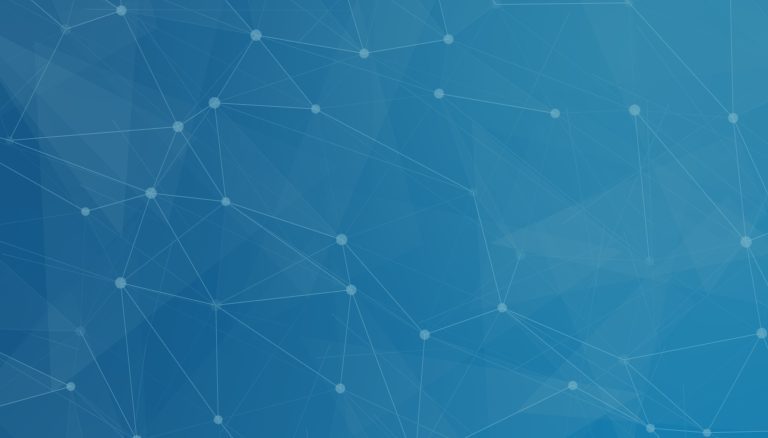
A Shadertoy shader for this background:

```glsl
vec2 hash2(vec2 p) {
    vec3 q = fract(p.xyx * vec3(0.1031, 0.1030, 0.0973));
    q += dot(q, q.yzx + 33.33);
    return fract((q.xx + q.yz) * q.zy);
}

float cross2(vec2 a, vec2 b) {
    return a.x * b.y - a.y * b.x;
}

// Signed distance to the line through a and b
float edgeDistance(vec2 p, vec2 a, vec2 b) {
    return cross2(b - a, p - a) / length(b - a);
}

float triangleMask(vec2 p, vec2 a, vec2 b, vec2 c, float px) {
    float winding = sign(cross2(b - a, c - a));
    float inside = min(winding * edgeDistance(p, a, b),
                   min(winding * edgeDistance(p, b, c), winding * edgeDistance(p, c, a)));
    return clamp(0.5 + inside / px, 0.0, 1.0);
}

float along(vec2 p, vec2 a, vec2 b) {
    return clamp(dot(p - a, b - a) / dot(b - a, b - a), 0.0, 1.0);
}

float segmentMask(vec2 p, vec2 a, vec2 b, float px) {
    float d = length(p - mix(a, b, along(p, a, b)));
    return clamp(0.5 + (0.0012 - d) / px, 0.0, 1.0);
}

// Jittered grid point of the network
vec2 nodePosition(vec2 cell) {
    return (cell + 0.05 + 0.9 * hash2(cell + 17.0)) * vec2(0.22, 0.24) - vec2(0.0, 0.1);
}

vec3 backdrop(vec2 uv) {
    vec3 col = mix(vec3(0.085, 0.345, 0.53), vec3(0.085, 0.495, 0.685),
                   smoothstep(-0.05, 1.0, uv.x + 0.08 * (0.5 - uv.y)));
    float glow = smoothstep(0.85, 0.0, length((uv - vec2(0.9, 0.9)) * vec2(1.1, 0.9)));
    return mix(col, vec3(0.26, 0.57, 0.68), 0.6 * glow);
}

void mainImage(out vec4 fragColor, in vec2 fragCoord) {
    vec2 p = fragCoord / iResolution.y;
    float px = 1.0 / iResolution.y;
    float aspect = iResolution.x / iResolution.y;
    vec3 col = backdrop(fragCoord / iResolution.xy);

    // Large translucent facets, each fading towards one corner
    for (int i = 0; i < 26; i++) {
        vec2 id = vec2(float(i), 5.0);
        vec2 pick = hash2(id + 40.0);
        vec2 center = hash2(id) * vec2(aspect, 1.0);
        float turn = 6.283 * pick.x;
        vec2 size = 0.15 + 0.4 * hash2(id + 80.0);
        vec2 a = center + size.x * vec2(cos(turn), sin(turn));
        vec2 b = center + size.y * vec2(cos(turn + 2.0), sin(turn + 2.0));
        vec2 c = center + 0.5 * vec2(cos(turn + 3.9), sin(turn + 3.9));
        float fade = mix(0.25, 1.0, along(p, a, c));
        vec3 tint = pick.y < 0.3 ? vec3(0.04, 0.38, 0.62) : vec3(0.42, 0.64, 0.72);
        col = mix(col, tint, (0.05 + 0.1 * pick.y) * fade * triangleMask(p, a, b, c, px));
    }

    // Faint long threads
    float thread = 0.0;
    for (int i = 0; i < 34; i++) {
        vec2 id = vec2(float(i), 131.0);
        vec2 a = hash2(id) * vec2(aspect, 1.0);
        vec2 reach = hash2(id + 60.0) - vec2(0.3, 0.6);
        float fade = 1.0 - 0.7 * along(p, a, a + reach);
        thread = max(thread, 0.13 * fade * segmentMask(p, a, a + reach, px));
    }

    // Network of nodes, links and filled cells
    float link = 0.0, dots = 0.0, fill = 0.0;
    for (int i = 0; i < 60; i++) {
        vec2 cell = vec2(float(i % 10 - 1), float(i / 10));
        vec2 a = nodePosition(cell);
        vec2 right = nodePosition(cell + vec2(1, 0));
        vec2 below = nodePosition(cell + vec2(0, -1));
        vec2 slant = nodePosition(cell + vec2(1, -1));
        vec2 far = nodePosition(cell + vec2(2, -1));
        vec2 rise = nodePosition(cell + vec2(1, 1));
        vec2 h = hash2(cell + 211.0);
        vec2 k = hash2(cell + 307.0);

        link = max(link, (h.x > 0.45 ? 0.36 : 0.08) * segmentMask(p, a, right, px));
        link = max(link, (h.y > 0.5 ? 0.33 : 0.07) * segmentMask(p, a, slant, px));
        link = max(link, (k.x > 0.6 ? 0.28 : 0.05) * segmentMask(p, a, below, px));
        link = max(link, 0.16 * k.y * segmentMask(p, a, far, px));
        link = max(link, 0.2 * h.x * k.x * segmentMask(p, a, rise, px));

        fill += step(0.68, k.y) * 0.09 * mix(0.4, 1.0, along(p, a, slant))
              * triangleMask(p, a, below, slant, px);

        float radius = 0.009 + 0.004 * k.x;
        float disc = clamp(0.5 + (radius - length(p - a)) / (1.5 * px), 0.0, 1.0);
        dots = max(dots, (k.y < 0.28 ? 0.12 : 0.48) * disc);
    }
    col = mix(col, vec3(0.42, 0.64, 0.72), min(fill, 0.2));
    col = mix(col, vec3(0.5, 0.74, 0.82), max(thread, link));
    col = mix(col, vec3(0.52, 0.74, 0.8), dots);

    fragColor = vec4(col, 1.0);
}
```
